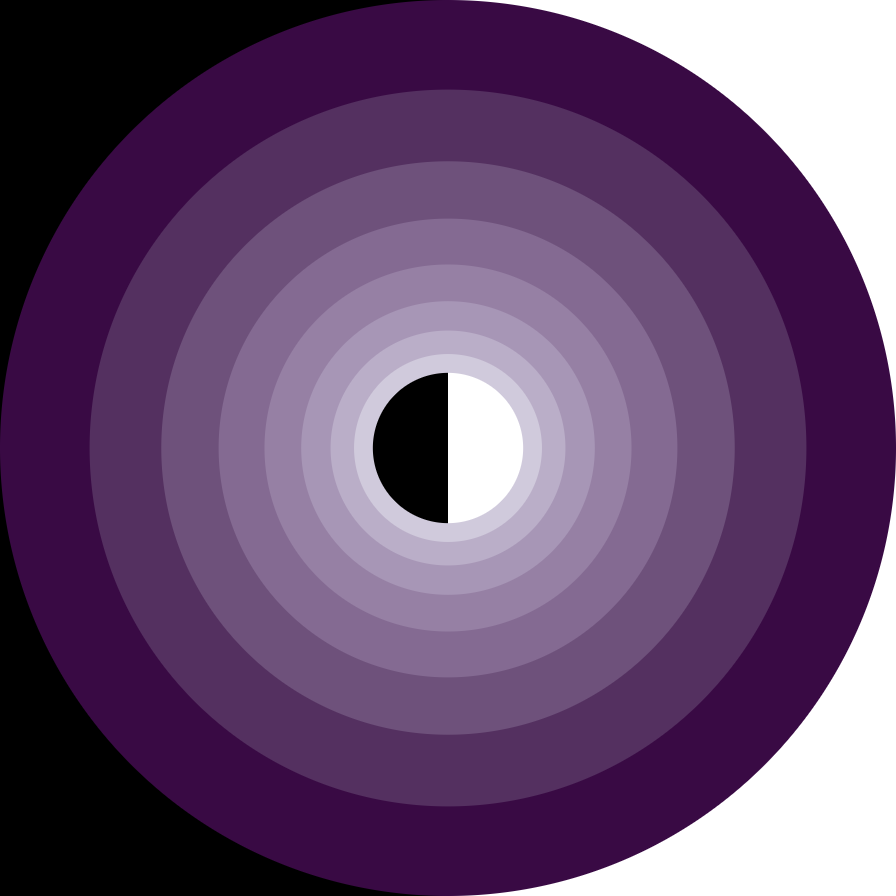
This background is drawn by a three.js fragment shader. Its source:

```glsl
varying vec2 vUv;

const int RING_COUNT = 8;
const float OUTER_RADIUS = 0.5;
const float RADIUS_RATIO = 0.8;
const vec2 CENTER = vec2(0.5);

const vec3 LEFT_COLOR = vec3(0.0);
const vec3 RIGHT_COLOR = vec3(1.0);

// Ring colours, from the rim inwards
const vec3 DEEP_PLUM = vec3(0.224, 0.039, 0.267);
const vec3 PLUM = vec3(0.329, 0.188, 0.376);
const vec3 GRAPE = vec3(0.431, 0.318, 0.482);
const vec3 MAUVE = vec3(0.518, 0.416, 0.573);
const vec3 HEATHER = vec3(0.588, 0.502, 0.643);
const vec3 LAVENDER = vec3(0.655, 0.588, 0.714);
const vec3 LILAC = vec3(0.729, 0.682, 0.784);
const vec3 MIST = vec3(0.816, 0.792, 0.863);

// Antialiased coverage: 1 inside (negative distance), 0 outside
float coverage(float signedDistance, float pixel) {
  return clamp(0.5 - signedDistance / pixel, 0.0, 1.0);
}

void main() {
  vec2 p = vUv - CENTER;
  float pixel = fwidth(vUv.x);
  float dist = length(p);

  vec3 ringColors[RING_COUNT];
  ringColors[0] = DEEP_PLUM;
  ringColors[1] = PLUM;
  ringColors[2] = GRAPE;
  ringColors[3] = MAUVE;
  ringColors[4] = HEATHER;
  ringColors[5] = LAVENDER;
  ringColors[6] = LILAC;
  ringColors[7] = MIST;

  // Two-tone split shared by the corners and the core
  vec3 split = mix(RIGHT_COLOR, LEFT_COLOR, coverage(p.x, pixel));
  vec3 color = split;

  // Discs shrinking geometrically, each over the last
  float radius = OUTER_RADIUS;
  for (int i = 0; i < RING_COUNT; i++) {
    color = mix(color, ringColors[i], coverage(dist - radius, pixel));
    radius *= RADIUS_RATIO;
  }

  // Split core
  color = mix(color, split, coverage(dist - radius, pixel));

  gl_FragColor = vec4(color, 1.0);
}
```
